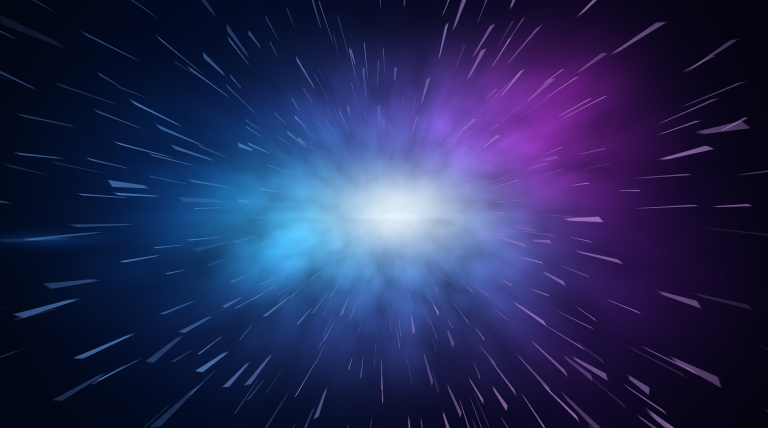
Give the GLSL for this background, as a Shadertoy shader.

```glsl
// A cosmic burst: a white core within a ring of cyan, blue and violet cloud.
// Soft elliptical glows are shaded by rounded cellular puffs, then crossed by
// shards in log-polar cells, so that they grow with distance from the centre.

const float TAU = 6.2831853;

// Colours
const vec3 NAVY    = vec3(0.008, 0.038, 0.135);
const vec3 NIGHT   = vec3(0.020, 0.020, 0.105);
const vec3 BLUE    = vec3(0.025, 0.155, 0.310);
const vec3 CYAN    = vec3(0.130, 0.390, 0.340);
const vec3 AZURE   = vec3(0.100, 0.220, 0.300);
const vec3 INDIGO  = vec3(0.120, 0.125, 0.235);
const vec3 VIOLET  = vec3(0.270, 0.125, 0.330);
const vec3 MAGENTA = vec3(0.230, 0.035, 0.215);
const vec3 DUSK    = vec3(0.105, 0.020, 0.130);
const vec3 HALO    = vec3(0.520, 0.650, 0.800);
const vec3 WHITE   = vec3(0.880, 0.930, 0.970);
const vec3 ICE     = vec3(0.370, 0.580, 0.860);
const vec3 LILAC   = vec3(0.720, 0.540, 0.830);

// Cloud and shard settings
const float CLOUD_SCALE   = 9.0;
const float CLOUD_STRETCH = 0.55;
const float RELIEF        = 0.9;
const int   SHARD_LAYERS  = 5;
const float SHARD_RINGS   = 2.9;
const float SHARD_DENSITY = 0.36;
const float SHARD_WIDTH   = 0.013;

float hash(vec2 p) {
    return fract(sin(dot(p, vec2(127.1, 311.7))) * 43758.5453);
}

float noise(vec2 p) {
    vec2 i = floor(p), f = fract(p);
    f = f * f * (3.0 - 2.0 * f);
    return mix(mix(hash(i), hash(i + vec2(1, 0)), f.x),
               mix(hash(i + vec2(0, 1)), hash(i + vec2(1, 1)), f.x), f.y);
}

// Domes around scattered points
float domes(vec2 p) {
    vec2 i = floor(p), f = fract(p);
    float nearest = 1.0;
    for (int y = -1; y <= 1; y++) {
        for (int x = -1; x <= 1; x++) {
            vec2 o = vec2(x, y), c = i + o;
            vec2 d = o + vec2(hash(c), hash(c + 17.3)) - f;
            nearest = min(nearest, dot(d, d));
        }
    }
    return 1.0 - nearest;
}

// Puffs upon puffs, about 0 to 1
float billow(vec2 p) {
    float sum = 0.0, amp = 0.5;
    for (int i = 0; i < 4; i++) {
        sum += amp * mix(noise(p * 1.3), domes(p), 0.6);
        p = mat2(1.6, 1.2, -1.2, 1.6) * p + 7.3;
        amp *= 0.55;
    }
    return sum;
}

float glow(vec2 p, vec2 centre, vec2 size) {
    vec2 d = (p - centre) / size;
    return exp(-dot(d, d));
}

// Coverage of one layer of shards; each lies inside its own log-polar cell
float shards(vec2 p, float layer, float pixel) {
    float r = max(length(p), 0.001);
    float sectors = 31.0 + 8.0 * layer;
    vec2 grid = vec2((atan(p.y, p.x) / TAU + 0.5) * sectors,
                     log(r) * SHARD_RINGS + 0.37 * layer);
    vec2 cell = floor(grid) + 57.0 * layer, f = fract(grid);
    float reach = mix(0.12, 0.38, hash(cell + 3.1));
    float along = (f.y - 0.5) / reach;
    float tilt = 0.12 * (hash(cell + 23.9) - 0.5);
    float across = (f.x - mix(0.25, 0.75, hash(cell + 11.7)) + tilt * along) * TAU / sectors * r;
    float thick = hash(cell + 31.3);
    float width = r * SHARD_WIDTH * mix(0.18, 1.0, thick * thick * thick);
    width *= 0.7 + 0.3 * along;
    float body = clamp((width - abs(across)) / pixel + 0.5, 0.0, 1.0);
    float slant = along + 0.12 * across / max(width, pixel);
    float ends = smoothstep(-1.0, -0.6, slant) * (1.0 - smoothstep(0.88, 1.0, slant));
    float present = step(hash(cell + 47.7), SHARD_DENSITY);
    return body * ends * present * mix(0.2, 0.9, hash(cell + 61.1));
}

void mainImage(out vec4 fragColor, in vec2 fragCoord) {
    vec2 p = (fragCoord - 0.5 * iResolution.xy) / iResolution.y;
    float pixel = 1.0 / iResolution.y, r = length(p);

    // Clouds, larger and more stretched outward, lit from the core
    vec2 q = p * CLOUD_SCALE / (CLOUD_STRETCH + r) + 4.0;
    float puff = billow(q);
    float lit = puff - billow(q - 0.14 * p / (r + 0.05));
    float broad = noise(q * 0.7 + 31.0) - 0.5;
    float cloud = clamp(0.98 + 1.3 * (puff - 0.6) + 0.45 * broad - RELIEF * lit, 0.35, 1.5);

    // Coloured glows
    vec3 light = BLUE * glow(p, vec2(-0.27, 0.0), vec2(0.40, 0.27));
    light += CYAN * glow(p, vec2(-0.18, -0.03), vec2(0.22, 0.15));
    light += AZURE * glow(p, vec2(0.18, -0.09), vec2(0.22, 0.15));
    light += INDIGO * glow(p, vec2(0.02, -0.25), vec2(0.36, 0.16));
    light += INDIGO * glow(p, vec2(-0.02, 0.24), vec2(0.24, 0.15));
    light += VIOLET * glow(p, vec2(0.22, 0.18), vec2(0.24, 0.18));
    light += MAGENTA * glow(p, vec2(0.42, 0.20), vec2(0.19, 0.20));
    light += DUSK * glow(p, vec2(0.48, -0.13), vec2(0.32, 0.32));
    light += BLUE * 0.6 * glow(p, vec2(-0.78, -0.06), vec2(0.12, 0.016));

    float vignette = 1.0 - 0.45 * smoothstep(0.55, 1.05, r);
    vec3 color = mix(NAVY, NIGHT, smoothstep(-0.6, 0.5, p.x)) * vignette + light * cloud;

    // Soft halo, white core and a faint level flare
    float halo = glow(p, vec2(0.04, 0.005), vec2(0.25, 0.14));
    color = mix(color, HALO, clamp(0.55 * halo * cloud, 0.0, 1.0));
    float core = glow(p, vec2(0.04, 0.0), vec2(0.155, 0.09));
    color = mix(color, WHITE, clamp(0.92 * core * mix(1.0, cloud, 0.3), 0.0, 1.0));
    color += 0.10 * CYAN * glow(p, vec2(-0.02, -0.005), vec2(0.30, 0.006));

    // Shards, blue on the left and lilac on the right
    vec3 tint = mix(ICE, LILAC, smoothstep(-0.45, 0.25, p.x - 0.25 * p.y));
    float fade = smoothstep(0.12, 0.32, r) * (1.0 - 0.5 * smoothstep(0.65, 1.05, r));
    for (int i = 0; i < SHARD_LAYERS; i++) {
        color = mix(color, tint, shards(p, float(i), pixel) * fade * 0.8);
    }
    fragColor = vec4(clamp(color, 0.0, 1.0), 1.0);
}
```
